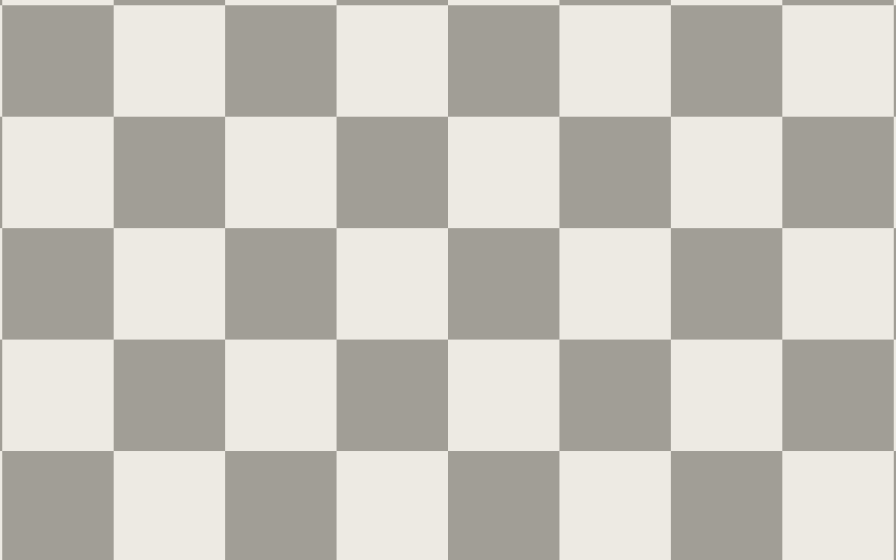
A WebGL 1 fragment shader for this pattern:

```glsl
precision highp float;

uniform vec2 u_resolution;

const vec3 STONE_GREY = vec3(0.630, 0.618, 0.588);
const vec3 WARM_WHITE = vec3(0.930, 0.918, 0.890);
const float CELL_SIZE = 0.199;      // in canvas heights
const float BASELINE = -0.0044;     // lower edge of the first row

// Square wave of period 2 on each axis, +1 on (0, 1) and -1 on (1, 2)
vec2 squareWave(vec2 t, float halfPixel) {
  vec2 edgeDistance = 0.5 - abs(mod(t + 0.5, 2.0) - 1.0);
  return clamp(edgeDistance / halfPixel, -1.0, 1.0);
}

// Smoothed checkerboard: 1 where column and row share parity, else 0
float checker(vec2 cell, float halfPixel) {
  vec2 wave = squareWave(cell, halfPixel);
  return 0.5 + 0.5 * wave.x * wave.y;
}

void main() {
  // A column edge runs through the middle of the canvas
  vec2 origin = vec2(0.5 * u_resolution.x / u_resolution.y, BASELINE);
  vec2 position = gl_FragCoord.xy / u_resolution.y;
  vec2 cell = (position - origin) / CELL_SIZE;
  float halfPixel = 0.5 / (u_resolution.y * CELL_SIZE);

  vec3 color = mix(WARM_WHITE, STONE_GREY, checker(cell, halfPixel));
  gl_FragColor = vec4(color, 1.0);
}
```
